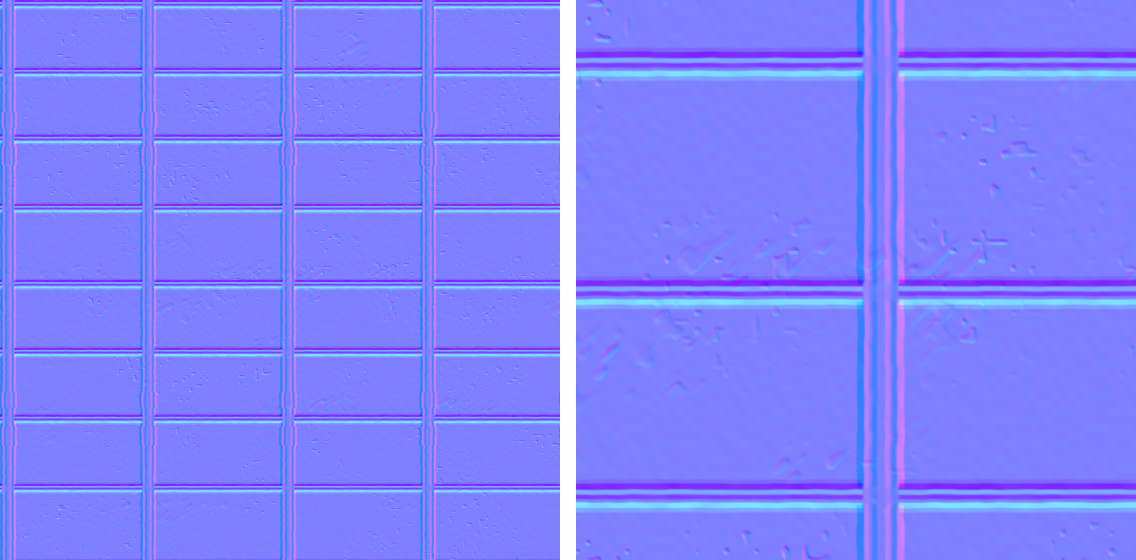
Left: the whole. Right: its middle third, enlarged.
A WebGL 2 fragment shader for this texture map:

```glsl
#version 300 es
precision highp float;

#define COLUMNS 4.0
#define ROW_GROUPS 2.0
#define COLUMN_SHIFT 0.0147
#define SIDE_EDGE 0.0120
#define BED_EDGE 0.0056
#define EDGE_HALF 0.0018
#define GRAIN 0.034
#define CHIPS 0.16
#define SCRATCHES 0.14
#define SAMPLE_STEP 0.0010

uniform vec2 u_resolution;
out vec4 fragColor;

// Joint heights within one group of four uneven courses
const vec4 JOINTS = vec4(0.257, 0.504, 0.743, 0.985);
const vec3 FLAT_NORMAL = vec3(0.49, 0.50, 1.0);

float hash(vec2 p) {
    vec3 q = fract(vec3(p.xyx) * 0.1031);
    q += dot(q, q.yzx + 33.33);
    return fract((q.x + q.y) * q.z);
}

// Value noise with whole cells per unit, wrapping at the unit
float noise(vec2 uv, vec2 cells) {
    vec2 p = uv * cells;
    vec2 i = floor(p);
    vec2 f = fract(p);
    f = f * f * (3.0 - 2.0 * f);
    vec2 a = mod(i, cells);
    vec2 b = mod(i + 1.0, cells);
    return mix(mix(hash(a), hash(vec2(b.x, a.y)), f.x),
               mix(hash(vec2(a.x, b.y)), hash(b), f.x), f.y);
}

// Surface relief: fine grain, small pits and patches of slanted scratches
float relief(vec2 uv) {
    float grain = noise(uv, vec2(210.0)) + 0.5 * noise(uv, vec2(121.0));
    float pitArea = smoothstep(0.40, 0.9, noise(uv + 0.37, vec2(17.0)));
    float pits = smoothstep(0.80, 0.95, noise(uv + 0.13, vec2(170.0, 190.0)));
    vec2 slanted = vec2(uv.x - uv.y, uv.x + uv.y);
    float scratchArea = smoothstep(0.72, 0.95, noise(uv + 0.61, vec2(13.0, 17.0)));
    float scratches = smoothstep(0.58, 0.85, noise(slanted, vec2(136.0, 58.0)));
    return GRAIN * grain - CHIPS * pits * pitArea - SCRATCHES * scratches * scratchArea;
}

vec2 reliefSlope(vec2 uv) {
    vec2 e = vec2(SAMPLE_STEP, 0.0);
    return vec2(relief(uv - e.xy) - relief(uv + e.xy),
                relief(uv - e.yx) - relief(uv + e.yx));
}

float stripe(float d, float center, float halfWidth) {
    float soft = max(0.0008, 0.6 / u_resolution.y);
    return 1.0 - smoothstep(halfWidth - soft, halfWidth + soft, abs(d - center));
}

float span(float x, float low, float high) {
    return smoothstep(low, low + 0.006, x) * (1.0 - smoothstep(high - 0.006, high, x));
}

// Signed distance to the nearest bed joint, positive above it
float bedDistance(float y) {
    float nearest = 1.0;
    for (int i = 0; i < 4; i++) {
        float d = fract(y * ROW_GROUPS - JOINTS[i] + 0.5) - 0.5;
        if (abs(d) < abs(nearest)) nearest = d;
    }
    return nearest / ROW_GROUPS;
}

void main() {
    vec2 uv = gl_FragCoord.xy / u_resolution;
    float dx = (fract((uv.x - COLUMN_SHIFT) * COLUMNS + 0.5) - 0.5) / COLUMNS;
    float dy = bedDistance(uv.y);

    // Slight raggedness, and bulges of the side joints
    float ragged = noise(uv, vec2(128.0)) - 0.5;
    float groupY = fract(uv.y * ROW_GROUPS);
    float bulge = span(groupY, 0.540, 0.602) + span(groupY, 0.406, 0.479);
    float sx = dx + ragged * 0.0010 - sign(dx) * bulge * 0.0018;
    float sy = dy + ragged * 0.0005;

    float besideJoint = smoothstep(0.0095, 0.0120, abs(dx));
    float offBed = smoothstep(0.0040, 0.0065, abs(dy));
    float face = smoothstep(0.013, 0.016, abs(dx)) * smoothstep(0.006, 0.009, abs(dy));

    // Side bevels, with the mortar rising between them to a central groove
    float edgeX = stripe(sx, SIDE_EDGE, EDGE_HALF + 0.0002) * 0.28
                - stripe(sx, -SIDE_EDGE, EDGE_HALF + 0.0002) * 0.29;
    float grooveX = stripe(sx, -0.0082, 0.0014) * 0.22
                  - stripe(sx, -0.0036, 0.0015) * 0.23
                  + stripe(sx, 0.0040, 0.0015) * 0.22
                  - stripe(sx, 0.0080, 0.0012) * 0.20;

    // Bed bevels, a fine line between them and pale lips beside it
    float edgeY = stripe(sy, -BED_EDGE, EDGE_HALF - 0.0001) * 0.36
                - stripe(sy, BED_EDGE, EDGE_HALF) * 0.33
                - stripe(sy, 0.0086, 0.0011) * 0.09
                + stripe(sy, -0.0086, 0.0012) * 0.14;
    float grooveY = stripe(sy, 0.0023, 0.0013) * 0.16
                  - stripe(sy, -0.0007, 0.0013) * 0.25;

    float wear = 0.86 + 0.28 * noise(uv + 0.29, vec2(110.0));
    vec2 slope = vec2(edgeX * offBed + grooveX * mix(0.55, 1.0, offBed),
                      (edgeY + grooveY) * besideJoint) * wear;
    slope += reliefSlope(uv) * mix(0.5, 1.0, face);

    fragColor = vec4(clamp(FLAT_NORMAL + vec3(slope, 0.0), 0.0, 1.0), 1.0);
}
```
